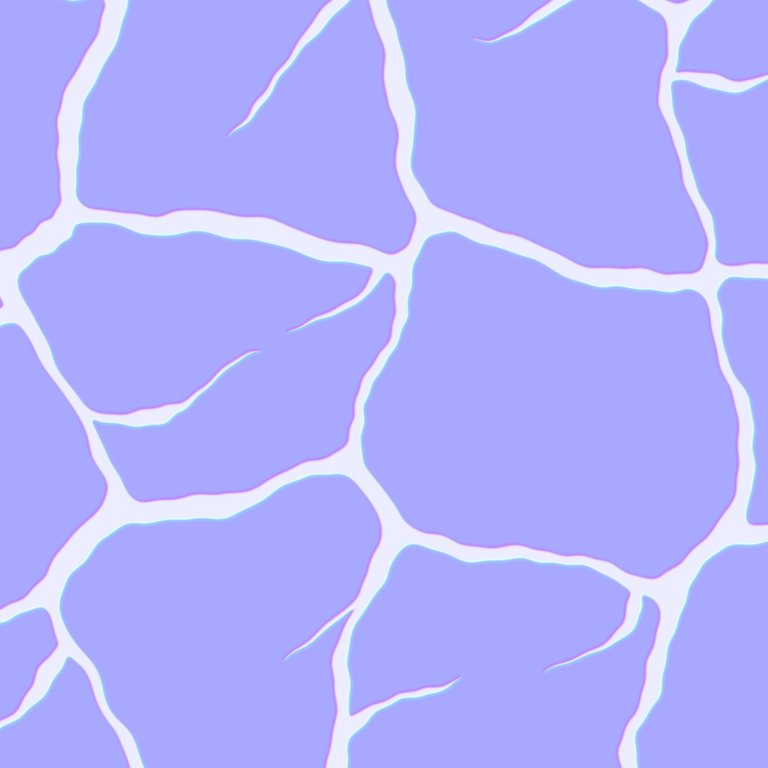
This texture map is drawn by a Shadertoy shader. Its source:

```glsl
#define CELLS 2.55         // cells across the canvas
#define JITTER 0.5         // irregularity of the cells
#define VEIN 0.0112        // mean half width of a vein
#define SPUR 0.0085        // half width at the root of a dead-end branch
#define SPUR_CHANCE 0.55
#define FILLET 0.06        // swelling where veins meet, in cells
#define SOFT 0.0016        // softness of the outline
#define RIM 0.0042         // reach of the tinted outline
#define SEED vec2(7.62, 4.3)

const vec3 GROUND = vec3(0.66, 0.66, 1.0);
const vec3 FILL = vec3(0.925, 0.93, 1.0);
const vec3 RIM_TINT = vec3(0.06, -0.11, 0.0);

vec2 hash2(vec2 p) {
    vec3 q = fract(p.xyx * vec3(0.1031, 0.1030, 0.0973));
    q += dot(q, q.yzx + 33.33);
    return fract((q.xx + q.yz) * q.zy);
}

float smoothMin(float a, float b, float k) {
    float h = max(k - abs(a - b), 0.0) / k;
    return min(a, b) - h * h * k * 0.25;
}

vec2 cellPoint(vec2 id) {
    return id + 0.5 + JITTER * (hash2(id) - 0.5);
}

// Layered sines that bend the veins and roughen their outline
vec2 warp(vec2 p) {
    p += 0.070 * sin(p.yx * 3.1 + vec2(0.4, 2.1));
    p += 0.026 * sin(p.yx * 8.3 + p * 2.7 + vec2(1.7, 0.2));
    p += 0.008 * sin(p.yx * 21.0 - p * 9.0 + vec2(3.1, 5.2));
    p += 0.0025 * sin(p.yx * 53.0 + p * 31.0 + vec2(0.9, 4.4));
    return p;
}

// Tapered branch from the cell border inwards, mostly leaning up to the right
float spurDistance(vec2 fromCentre, vec2 key) {
    vec2 rnd = hash2(key);
    vec2 pick = hash2(key + 5.7);
    if (pick.x > SPUR_CHANCE) return 1.0;
    float angle = mix(0.0, 1.0, rnd.x) + 3.1416 * step(0.5, pick.y);
    vec2 dir = vec2(cos(angle), sin(angle));
    float along = dot(fromCentre, dir) - mix(-0.15, 0.15, rnd.y);
    float across = dot(fromCentre, vec2(-dir.y, dir.x)) + 0.4 * (rnd.y - 0.5);
    across += 0.05 * sin(along * 8.0 + 6.2832 * rnd.y);
    float width = SPUR * CELLS * clamp(along * 2.6, 0.0, 1.0);
    width *= 1.0 + 0.35 * sin(along * 17.0 + 9.0 * rnd.x);
    return length(vec2(min(along, 0.0), across)) - width;
}

// Signed distance to the vein outline, negative inside
float veinDistance(vec2 uv) {
    vec2 p = warp(uv * CELLS + SEED);
    vec2 base = floor(p);

    // Nearest cell
    vec2 home = base;
    float nearest = 9.0;
    for (int y = -1; y <= 1; y++)
    for (int x = -1; x <= 1; x++) {
        vec2 id = base + vec2(x, y);
        float d = distance(p, cellPoint(id));
        if (d < nearest) { nearest = d; home = id; }
    }

    // Borders to the neighbours, each with its own width
    vec2 centre = cellPoint(home);
    float swell = 1.0 + 0.24 * sin(p.x * 7.0 + 2.0 * sin(p.y * 4.0))
                      + 0.14 * sin(p.y * 19.0 + p.x * 11.0);
    float dist = 1.0;
    for (int y = -2; y <= 2; y++)
    for (int x = -2; x <= 2; x++) {
        if (x == 0 && y == 0) continue;
        vec2 id = home + vec2(x, y);
        vec2 other = cellPoint(id);
        float border = dot(0.5 * (centre + other) - p, normalize(other - centre));
        float width = VEIN * CELLS * mix(0.55, 1.45, hash2(home + id + 40.0).x);
        dist = smoothMin(dist, border - width * swell, FILLET);
    }

    // Dead-end branches
    for (int i = 0; i < 3; i++) {
        float spur = spurDistance(p - centre, home + 13.0 * float(i + 1));
        dist = smoothMin(dist, spur, 0.02);
    }
    return dist / CELLS;
}

void mainImage(out vec4 fragColor, in vec2 fragCoord) {
    vec2 uv = fragCoord / iResolution.y;
    vec2 e = vec2(0.0008, 0.0);
    float d = veinDistance(uv);
    vec2 slope = vec2(veinDistance(uv + e.xy), veinDistance(uv + e.yx)) - d;
    float steep = max(length(slope / e.x), 0.5);
    vec2 outward = slope / (e.x * steep);
    d /= steep;

    // Flat fill with a soft outline
    float soft = max(SOFT, 0.8 / iResolution.y);
    vec3 color = mix(FILL, GROUND, smoothstep(-soft, soft, d));

    // Pink rim on the upper left, cyan rim on the lower right
    float rim = 1.0 - smoothstep(0.2 * RIM, RIM, abs(d - 0.2 * RIM));
    float facing = clamp(1.4 * dot(outward, vec2(-0.707, 0.707)), -1.0, 1.0);
    color += rim * (facing * RIM_TINT - vec3(0.0, 0.0, 0.02));

    fragColor = vec4(color, 1.0);
}
```
